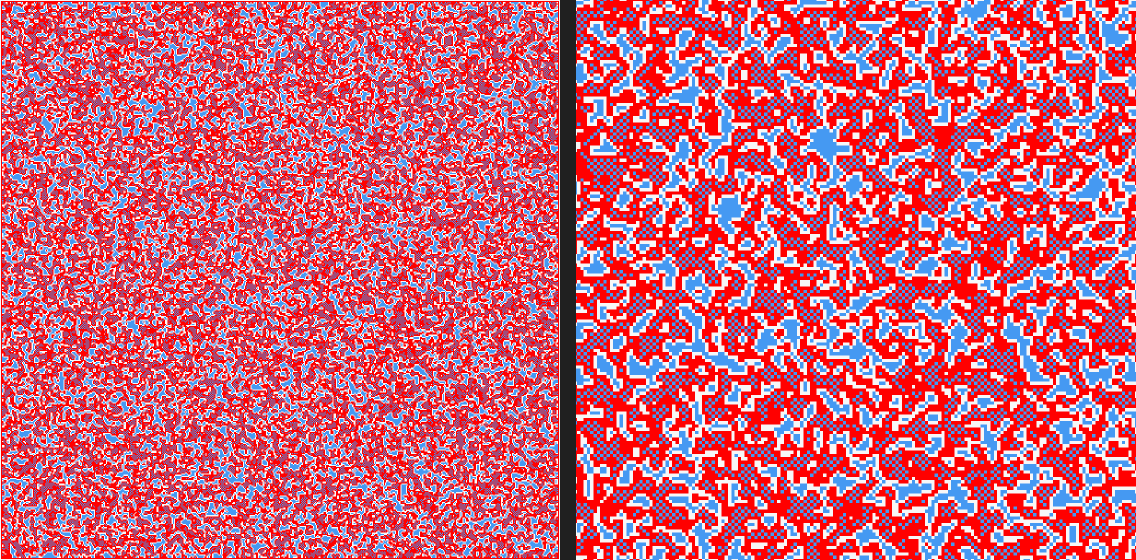
Left: the whole. Right: its middle third, enlarged.
A Shadertoy shader for this texture:

```glsl
const vec3 RED = vec3(1.0, 0.0, 0.0);
const vec3 BLUE = vec3(0.27, 0.60, 0.95);
const vec3 WHITE = vec3(0.97);

const float CELLS = 512.0;        // grid cells along the canvas
const float POCKET_LEVEL = 0.305; // field above this forms pockets
const float WEAVE_LEVEL = -0.62;  // field below this is checkered

// Integer hash of a cell, from 0 to 1
float hash(ivec2 cell) {
    uvec2 q = uvec2(cell + 4096) * uvec2(1597u, 3571u);
    uint h = (q.x ^ (q.y << 9)) * 747796u + q.y;
    h = (h ^ (h >> 15)) * 739397u;
    h = (h ^ (h >> 13)) * 668265u;
    h ^= h >> 16;
    return float(h & 65535u) / 65535.0;
}

// Binomial weight 1 4 6 4 1 for offsets -2 to 2
float binomial(int offset) {
    int d = abs(offset);
    return d == 0 ? 6.0 : (d == 1 ? 4.0 : 1.0);
}

// Smoothed random field with zero mean and unit deviation
float field(ivec2 cell) {
    float sum = 0.0;
    for (int y = -2; y <= 2; y++) {
        for (int x = -2; x <= 2; x++) {
            sum += binomial(x) * binomial(y) * hash(cell + ivec2(x, y));
        }
    }
    return (sum / 256.0 - 0.5) / 0.0789;
}

// Number of the four side neighbours that lie in a pocket
int pocketNeighbours(ivec2 cell, float level) {
    int count = 0;
    for (int i = 0; i < 4; i++) {
        int side = (i & 1) * 2 - 1;
        ivec2 offset = i < 2 ? ivec2(side, 0) : ivec2(0, side);
        count += field(cell + offset) > level ? 1 : 0;
    }
    return count;
}

// White-rimmed blue pockets in red, with a blue checker deep in the red
vec3 cellColour(ivec2 cell) {
    float height = field(cell);
    int neighbours = pocketNeighbours(cell, POCKET_LEVEL);
    if (height > POCKET_LEVEL) return neighbours == 4 ? BLUE : WHITE;
    bool even = ((cell.x + cell.y) & 1) == 0;
    bool weave = even && height < WEAVE_LEVEL && neighbours == 0;
    return weave ? BLUE : RED;
}

// Thin white margin and red frame around the cells
vec3 framedColour(vec2 uv, vec2 extent) {
    vec2 edge = min(uv, extent - uv) * CELLS;
    float border = min(edge.x, edge.y);
    if (border < 1.0) return WHITE;
    if (border < 2.0) return RED;
    return cellColour(ivec2(floor(uv * CELLS)));
}

void mainImage(out vec4 fragColor, in vec2 fragCoord) {
    vec2 extent = iResolution.xy / iResolution.y;
    vec3 colour = vec3(0.0);

    // Four samples per pixel smooth the cell edges
    for (int i = 0; i < 4; i++) {
        vec2 jitter = vec2(i & 1, i >> 1) * 0.5 - 0.25;
        colour += framedColour((fragCoord + jitter) / iResolution.y, extent);
    }
    fragColor = vec4(colour * 0.25, 1.0);
}
```
